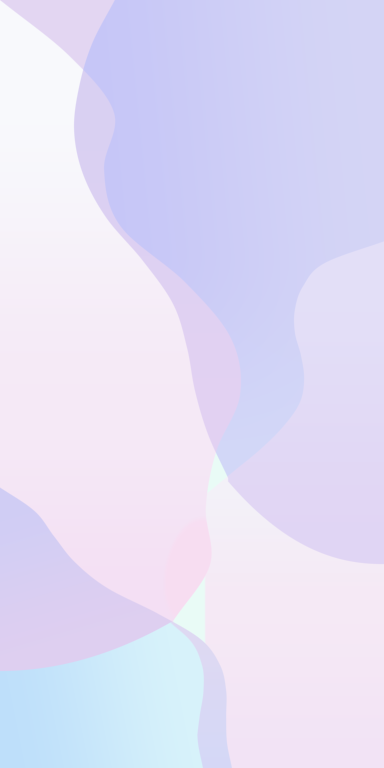
This background is drawn by a Shadertoy shader. Its source:

```glsl
// Soft pastel backdrop of overlapping, wavy translucent sheets.

const int KNOTS = 12;

// Signed distance to a smooth edge x = f(y), positive on its right.
// The knots are evenly spaced from the height top down to bottom.
float waveEdge(vec2 p, float top, float bottom, float knots[KNOTS]) {
    float spacing = (top - bottom) / float(KNOTS - 1);
    float s = clamp((top - p.y) / spacing, 0.0, float(KNOTS - 1));
    int i = min(int(s), KNOTS - 2);
    float t = s - float(i);
    float b = knots[i];
    float c = knots[i + 1];
    float a = i > 0 ? knots[i - 1] : 2.0 * b - c;
    float d = i < KNOTS - 2 ? knots[i + 2] : 2.0 * c - b;

    // Catmull-Rom cubic and its derivative
    float k1 = 0.5 * (c - a);
    float k2 = a - 2.5 * b + 2.0 * c - 0.5 * d;
    float k3 = 0.5 * (d - a) + 1.5 * (b - c);
    float x = b + t * (k1 + t * (k2 + t * k3));
    float slope = (k1 + t * (2.0 * k2 + 3.0 * t * k3)) / spacing;
    return (p.x - x) / sqrt(1.0 + slope * slope);
}

// Signed distance above a curve of given height and slope
float above(float y, float height, float slope) {
    return (y - height) / sqrt(1.0 + slope * slope);
}

// Antialiased coverage where the distance is positive
float cover(float dist, float pixel) {
    return smoothstep(-0.8 * pixel, 0.8 * pixel, dist);
}

// Vertical blend of three colours, meeting at the height mid
vec3 ramp(float y, float low, float mid, float high, vec3 a, vec3 b, vec3 c) {
    vec3 lower = mix(a, b, smoothstep(low, mid, y));
    return mix(lower, c, smoothstep(mid, high, y));
}

// White paper fading to pink, with a rosy lobe near its lower tip
vec3 paperColor(vec2 p, float pixel) {
    vec3 color = ramp(p.y, 0.4, 0.95, 1.75, vec3(0.955, 0.875, 0.955),
                      vec3(0.960, 0.915, 0.965), vec3(0.972, 0.976, 0.988));
    vec2 q = p - vec2(0.510, 0.510);
    q.x -= 0.12 * q.y;
    float lobe = (1.0 - length(q / vec2(0.080, 0.138))) * 0.08;
    return mix(color, vec3(0.972, 0.865, 0.945), 0.85 * cover(lobe, 3.0 * pixel));
}

// Periwinkle sheet, deepest at the left
vec3 blueColor(vec2 p) {
    vec3 color = mix(vec3(0.775, 0.775, 0.968), vec3(0.830, 0.832, 0.962),
                     smoothstep(0.2, 1.0, p.x + 0.1 * (p.y - 1.5)));
    return mix(vec3(0.825, 0.845, 0.970), color, smoothstep(0.75, 1.35, p.y));
}

void mainImage(out vec4 fragColor, in vec2 fragCoord) {
    vec2 p = fragCoord / iResolution.xy * vec2(1.0, 2.0);
    float pixel = 1.0 / iResolution.x;

    // Edges of the sheets
    float blobSide = waveEdge(p, 2.0, 0.755, float[KNOTS](
        0.299, 0.240, 0.206, 0.193, 0.216, 0.276,
        0.372, 0.451, 0.487, 0.508, 0.542, 0.594));
    float paperSide = waveEdge(p, 2.0, 0.383, float[KNOTS](
        0.0, 0.182, 0.297, 0.271, 0.313, 0.482,
        0.602, 0.625, 0.563, 0.536, 0.547, 0.451));
    float veilSide = waveEdge(p, 1.375, 0.711, float[KNOTS](
        1.01, 0.845, 0.789, 0.768, 0.768, 0.784,
        0.792, 0.781, 0.740, 0.680, 0.607, 0.534));
    float hillKnots[KNOTS] = float[KNOTS](
        -0.01, 0.089, 0.141, 0.195, 0.279, 0.411,
        0.523, 0.573, 0.589, 0.589, 0.591, 0.604);
    float hillSide = waveEdge(p, 0.737, 0.0, hillKnots);
    float bandWidth = 0.0755 * sqrt(clamp((0.383 - p.y) / 0.297, 0.0, 1.0));
    float poolSide = waveEdge(p + vec2(bandWidth, 0.0), 0.737, 0.0, hillKnots);

    float u = 1.0 - p.x;
    float blobFloor = above(p.y, 0.531 + 1.565 * pow(u, 2.2), 3.44 * pow(u, 1.2));
    float paperFloor = above(p.y, 0.2526 + 0.6416 * p.x * p.x, 1.283 * p.x);

    float onPaper = cover(-paperSide, pixel);
    float onVeil = cover(veilSide, pixel);

    // Ground: pale pink, a mint glint and the lilac top corner
    vec3 color = ramp(p.y, 0.0, 0.4, 0.75, vec3(0.948, 0.890, 0.960),
                      vec3(0.960, 0.912, 0.960), vec3(0.952, 0.945, 0.972));
    color = mix(vec3(0.915, 0.985, 0.965), color, onVeil);
    color = mix(color, vec3(0.890, 0.840, 0.950), smoothstep(1.4, 1.5, p.y));
    color = mix(color, paperColor(p, pixel), onPaper);

    // Large blob, with the lilac veil and its overlap with the paper
    vec3 veil = mix(vec3(0.880, 0.835, 0.955), vec3(0.890, 0.875, 0.970),
                    smoothstep(0.55, 1.3, p.y));
    vec3 overlap = mix(vec3(0.885, 0.820, 0.950), vec3(0.850, 0.815, 0.950),
                       smoothstep(0.95, 1.75, p.y));
    vec3 blob = mix(mix(blueColor(p), veil, onVeil), overlap, onPaper);
    color = mix(color, blob, cover(min(blobSide, blobFloor), pixel));

    // Lower left: lavender hill, pale band and sky blue pool
    vec3 hill = mix(vec3(0.870, 0.810, 0.942), vec3(0.815, 0.805, 0.958),
                    smoothstep(0.25, 0.7, p.y - 0.3 * p.x));
    vec3 band = mix(vec3(0.835, 0.845, 0.965), vec3(0.870, 0.850, 0.950),
                    smoothstep(0.0, 0.35, p.y));
    vec3 pool = mix(vec3(0.745, 0.875, 0.980), vec3(0.845, 0.950, 0.980),
                    smoothstep(0.0, 0.55, p.x + 0.2 * (p.y - 0.1)));
    vec3 lower = mix(band, pool, cover(-poolSide, pixel));
    lower = mix(lower, hill, cover(paperFloor, pixel));
    color = mix(color, lower, cover(-hillSide, pixel));

    fragColor = vec4(color, 1.0);
}
```
